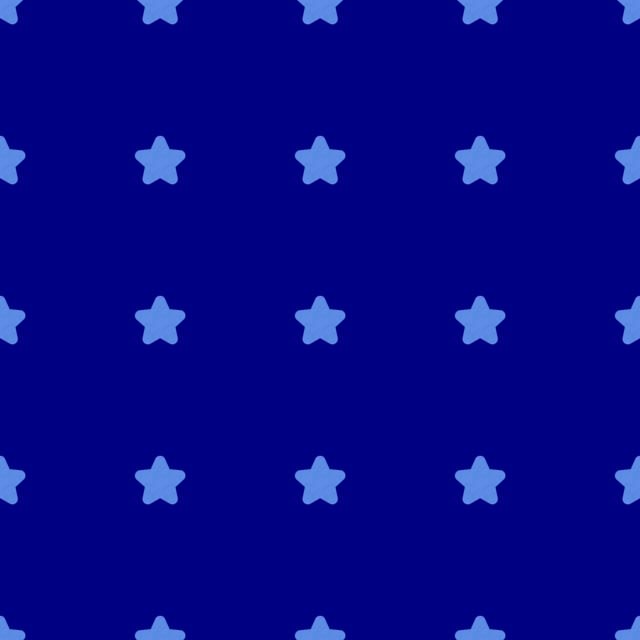
Reproduce this pattern procedurally as a WebGL 2 fragment shader.

```glsl
#version 300 es
precision highp float;

#define REPEATS 4.0
#define TIP_RADIUS 0.1306
#define NOTCH_RADIUS 0.0618
#define ROUNDING 0.0337
#define STAR_OFFSET vec2(0.001, -0.013)
#define GRAIN_AMOUNT 0.035
#define STREAK_SCALE vec2(28.0, 75.0)
#define SPECK_SCALE 110.0
#define NAVY vec3(0.0, 0.005, 0.51)
#define STAR_BLUE vec3(0.36, 0.545, 0.89)

uniform vec2 u_resolution;
out vec4 fragColor;

const float HALF_SECTOR = radians(36.0);

float hash(vec2 cell) {
    uvec2 n = uvec2(ivec2(cell));
    uint h = n.x * 1597334677u ^ n.y * 3812015801u;
    h = (h ^ (h >> 15)) * 2246822519u;
    h ^= h >> 13;
    return float(h & 65535u) / 65535.0;
}

float valueNoise(vec2 p) {
    vec2 cell = floor(p);
    vec2 f = fract(p);
    f = f * f * (3.0 - 2.0 * f);
    float low = mix(hash(cell), hash(cell + vec2(1, 0)), f.x);
    float high = mix(hash(cell + vec2(0, 1)), hash(cell + vec2(1, 1)), f.x);
    return mix(low, high, f.y);
}

// Signed distance to a five-pointed star with rounded tips
float roundedStar(vec2 p) {
    // Fold the plane into half of one arm
    float angle = atan(p.x, p.y + 1e-6);
    angle = abs(mod(angle + HALF_SECTOR, 2.0 * HALF_SECTOR) - HALF_SECTOR);
    vec2 folded = length(p) * vec2(sin(angle), cos(angle));

    vec2 tip = vec2(0.0, TIP_RADIUS);
    vec2 edge = NOTCH_RADIUS * vec2(sin(HALF_SECTOR), cos(HALF_SECTOR)) - tip;
    vec2 fromTip = folded - tip;
    float along = clamp(dot(fromTip, edge) / dot(edge, edge), 0.0, 1.0);
    float side = edge.x * fromTip.y - edge.y * fromTip.x;
    return length(fromTip - along * edge) * sign(side) - ROUNDING;
}

// Faint diagonal brush streaks mixed with fine specks
float paintGrain(vec2 p) {
    vec2 slanted = vec2(p.x + p.y, p.y - p.x) * 0.7071;
    float streaks = valueNoise(slanted * STREAK_SCALE + 40.0);
    float specks = valueNoise(p * SPECK_SCALE + 90.0);
    return mix(streaks, specks, 0.35) - 0.5;
}

void main() {
    // Stars sit on the corners of the grid, so they wrap across the borders
    vec2 grid = gl_FragCoord.xy / u_resolution * REPEATS - STAR_OFFSET;
    vec2 local = fract(grid + 0.5) - 0.5;

    float pixel = REPEATS / min(u_resolution.x, u_resolution.y);
    float coverage = smoothstep(0.8 * pixel, -0.8 * pixel, roundedStar(local));

    vec3 paint = STAR_BLUE + GRAIN_AMOUNT * paintGrain(local);
    fragColor = vec4(mix(NAVY, paint, coverage), 1.0);
}
```
